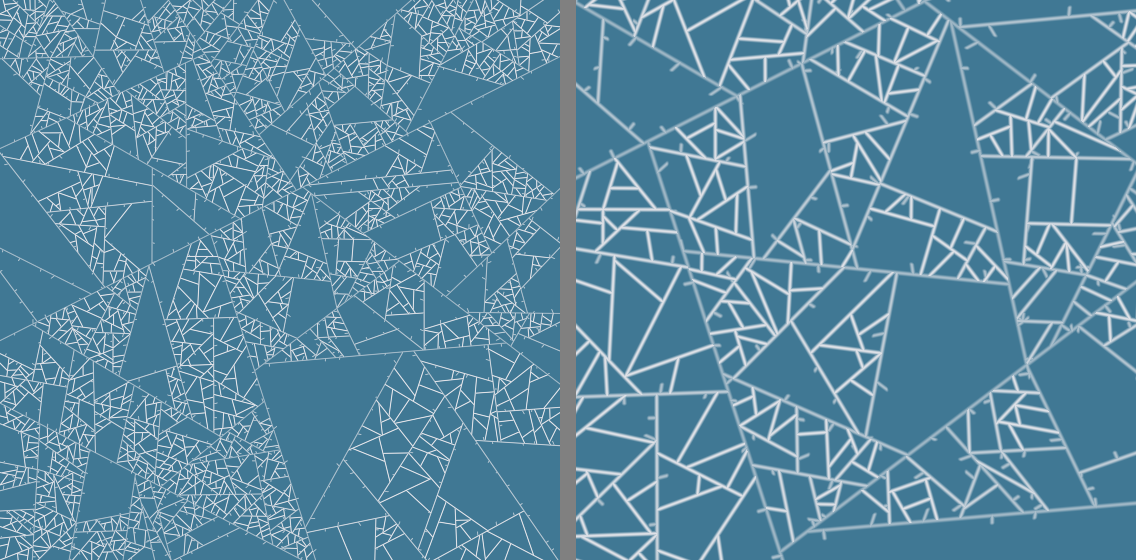
Left: the whole. Right: its middle third, enlarged.
Reproduce this pattern procedurally as a three.js fragment shader.

```glsl
const vec3 GROUND = vec3(0.25, 0.47, 0.58);
const vec3 LINE = vec3(0.96, 0.94, 0.95);
const int LEVELS = 14;             // deepest subdivision
const int PLANES = 18;             // four canvas sides plus one cut per level
const int FIRST_STOP = 6;          // cells may stay whole from this level on
const float STOP_CHANCE = 0.135;
const float MIN_AREA = 0.0003;     // cells smaller than this are not cut
const float SLIVER_CHANCE = 0.2;   // share of cuts made along the long axis
const float CUT_SPREAD = 0.22;     // how far a cut may leave the middle
const float LINE_REACH = 0.002;    // distance over which a line fades out
const float OLD_OPACITY = 0.52;    // long, early cuts
const float NEW_OPACITY = 0.88;    // short, late cuts
const float TICK_GAP = 0.035;
const float TICK_LENGTH = 0.0045;
const float TICK_OPACITY = 0.6;
const float SEED = 37.0;

varying vec2 vUv;

// Half-planes bounding the current cell: normal in xy, offset in z
vec3 planes[PLANES];

vec3 hash3(float a, float b) {
  vec3 p = fract(vec3(a, b, a) * vec3(0.1031, 0.1030, 0.0973));
  p += dot(p, p.yzx + 33.33);
  return fract((p.xxy + p.yzz) * p.zyx);
}

// Signed distances from an inner point to the cell border, back and ahead
vec2 span(vec2 origin, vec2 dir, int count) {
  vec2 reach = vec2(-2.0, 2.0);
  for (int i = 0; i < PLANES; i++) {
    if (i >= count) break;
    float slope = dot(planes[i].xy, dir);
    float room = planes[i].z - dot(planes[i].xy, origin);
    if (slope > 1e-5) reach.y = min(reach.y, room / slope);
    else if (slope < -1e-5) reach.x = max(reach.x, room / slope);
  }
  return reach;
}

float stroke(float dist) {
  return 1.0 - smoothstep(0.0, LINE_REACH, dist);
}

// Small nubs scattered along one side or the other of a cut
float ticks(float along, float across, float id) {
  float slot = floor(along / TICK_GAP);
  vec3 r = hash3(id + SEED, slot + 211.0);
  float side = r.y < 0.5 ? -1.0 : 1.0;
  float height = across * side;
  float foot = (slot + 0.15 + 0.7 * r.x) * TICK_GAP + height * (r.z - 0.5);
  float beyond = max(max(-height, height - TICK_LENGTH * (0.5 + r.z)), 0.0);
  return stroke(length(vec2(along - foot, beyond)));
}

float crackle(vec2 p) {
  planes[0] = vec3(-1.0, 0.0, 0.0);
  planes[1] = vec3(1.0, 0.0, 1.0);
  planes[2] = vec3(0.0, -1.0, 0.0);
  planes[3] = vec3(0.0, 1.0, 1.0);

  vec2 center = vec2(0.5);
  float id = 1.0;
  float cover = 0.0;

  for (int level = 0; level < LEVELS; level++) {
    int count = level + 4;
    vec3 shape = hash3(id + SEED, 5.0);
    vec3 choice = hash3(id + SEED, 71.0);
    if (level >= FIRST_STOP && choice.x < STOP_CHANCE) break;

    // Recenter the cell along two random perpendicular axes
    float angle = shape.x * 3.14159;
    vec2 along = vec2(cos(angle), sin(angle));
    vec2 across = vec2(-along.y, along.x);
    vec2 reachAlong = span(center, along, count);
    center += along * 0.5 * (reachAlong.x + reachAlong.y);
    vec2 reachAcross = span(center, across, count);
    center += across * 0.5 * (reachAcross.x + reachAcross.y);

    float lenAlong = reachAlong.y - reachAlong.x;
    float lenAcross = reachAcross.y - reachAcross.x;
    if (lenAlong * lenAcross < MIN_AREA) break;

    // Cut mostly across the longer axis
    if (lenAlong > lenAcross && choice.y > SLIVER_CHANCE) {
      along = across;
      across = vec2(-along.y, along.x);
    }
    vec2 reach = span(center, across, count);
    float cut = mix(reach.x, reach.y, 0.5 + CUT_SPREAD * (2.0 * shape.y - 1.0));
    vec2 foot = center + across * cut;

    // Draw the cut, fainter when it is old
    float dist = dot(p - foot, across);
    float age = smoothstep(3.0, 11.0, float(level));
    cover = max(cover, stroke(abs(dist)) * mix(OLD_OPACITY, NEW_OPACITY, age));
    if (level < 10) {
      cover = max(cover, TICK_OPACITY * ticks(dot(p - foot, along), dist, id));
    }

    // Descend into the half that holds the point
    float side = dist < 0.0 ? -1.0 : 1.0;
    planes[level + 4] = vec3(-side * across, -side * dot(across, foot));
    center = foot + across * 0.5 * (side > 0.0 ? reach.y - cut : reach.x - cut);
    id = id * 2.0 + (side > 0.0 ? 1.0 : 0.0);
  }
  return cover;
}

void main() {
  gl_FragColor = vec4(mix(GROUND, LINE, crackle(vUv)), 1.0);
}
```
